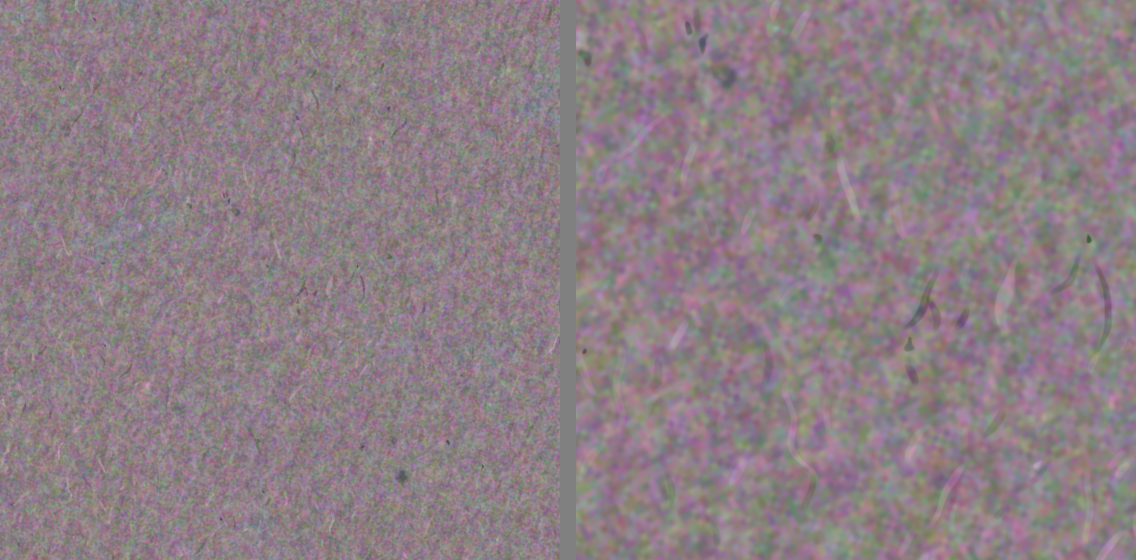
Left, the full canvas; right, a detail of the centre.
A WebGL 2 fragment shader for this texture:

```glsl
#version 300 es
precision highp float;

uniform vec2 u_resolution;
out vec4 fragColor;

// Integer hash: three values in 0..1 for a cell
vec3 random3(vec2 cell, int seed) {
    uvec3 v = uvec3(ivec3(ivec2(cell), seed)) * 1664525u + 1013904223u;
    v.x += v.y * v.z; v.y += v.z * v.x; v.z += v.x * v.y;
    v ^= v >> 16u;
    v.x += v.y * v.z; v.y += v.z * v.x; v.z += v.x * v.y;
    return vec3(v >> 8u) / 16777216.0;
}

// Three independent value noises in -1..1
vec3 noise3(vec2 p, int seed) {
    vec2 cell = floor(p);
    vec2 f = fract(p);
    f = f * f * (3.0 - 2.0 * f);
    vec3 low = mix(random3(cell, seed), random3(cell + vec2(1, 0), seed), f.x);
    vec3 high = mix(random3(cell + vec2(0, 1), seed), random3(cell + vec2(1, 1), seed), f.x);
    return mix(low, high, f.y) * 2.0 - 1.0;
}

mat2 rotation(float angle) {
    float c = cos(angle), s = sin(angle);
    return mat2(c, s, -s, c);
}

// Short bent creases, mostly upright: positive is light, negative is dark
float creases(vec2 p, float density, int seed, float pixel) {
    vec2 home = floor(p * density);
    float tone = 0.0;
    for (int y = -1; y <= 1; y++)
    for (int x = -1; x <= 1; x++) {
        vec2 cell = home + vec2(x, y);
        vec3 place = random3(cell, seed);
        vec3 look = random3(cell, seed + 1);
        vec2 q = rotation((look.x - 0.4) * 1.3) * (p - (cell + place.xy) / density);
        float reach = mix(0.15, 0.45, look.y) / density;
        float along = q.y / reach;
        q.x += (place.z - 0.5) * 0.6 * reach * along * along;
        float width = mix(0.0006, 0.0018, look.z) * max(1.0 - along * along, 0.0);
        float line = 1.0 - smoothstep(width, width + max(0.0018, pixel), abs(q.x));
        line *= 1.0 - smoothstep(0.5, 1.0, abs(along));
        tone += line * (place.z < 0.6 ? 0.75 : -0.9) * look.z;
    }
    return tone;
}

// Sparse ragged pits
float pits(vec2 p, float density, float chance, float size, int seed, float pixel) {
    vec2 home = floor(p * density);
    float depth = 0.0;
    for (int y = -1; y <= 1; y++)
    for (int x = -1; x <= 1; x++) {
        vec2 cell = home + vec2(x, y);
        vec3 place = random3(cell, seed);
        vec3 look = random3(cell, seed + 1);
        float radius = size * mix(0.4, 1.0, look.x * look.x);
        vec2 q = (p - (cell + place.xy) / density) * vec2(1.2, 0.9);
        float edge = max(radius * 0.5, pixel);
        float pit = 1.0 - smoothstep(radius - edge, radius + edge, length(q));
        depth = max(depth, pit * step(place.z, chance) * mix(0.4, 1.0, look.y));
    }
    return depth;
}

void main() {
    vec2 p = gl_FragCoord.xy / u_resolution.y;
    float pixel = 1.0 / u_resolution.y;
    vec3 warp = noise3(p * 55.0, 1);
    vec2 bent = p + warp.xy * 0.004;

    // Layered grain: x is green to magenta, y is cool to warm, z is brightness
    vec3 grain = 0.24 * noise3(bent * 62.0, 2)
               + 0.46 * noise3(rotation(0.5) * bent * 130.0, 3)
               + 0.70 * noise3(rotation(1.1) * p * 265.0, 4);
    vec3 cloud = noise3(p * 5.0, 5) + 0.6 * noise3(p * 13.0, 6);

    vec3 color = vec3(0.554, 0.496, 0.522);
    color += vec3(0.070, -0.070, 0.072) * (grain.x + 0.05 * cloud.x);
    color += vec3(0.048, 0.006, -0.056) * (grain.y + 0.07 * cloud.y);
    color += 0.068 * grain.z + 0.004 * cloud.z;

    // Upright fibrous relief
    vec3 fibre = noise3(rotation(0.25) * bent * vec2(165.0, 50.0), 7);
    color += 0.032 * fibre.x;

    // Soft pale blue and dull green patches
    float pale = smoothstep(0.65, 1.2, cloud.x + 0.5 * warp.x);
    float mossy = smoothstep(0.7, 1.3, cloud.z + 0.3 * warp.y);
    color += vec3(-0.025, 0.02, 0.022) * pale + vec3(-0.022, 0.01, -0.025) * mossy;

    // Creases, thinning out in calmer areas
    float worn = smoothstep(-0.8, 0.7, cloud.y);
    float crease = creases(bent, 14.0, 10, pixel) + 0.8 * creases(bent, 29.0, 20, pixel);
    color += vec3(0.145, 0.115, 0.135) * crease * mix(0.35, 1.0, worn);

    // Fine specks, a few deeper holes and pale flecks
    vec2 ragged = p + noise3(p * 170.0, 8).xy * 0.003;
    float speck = pits(ragged, 17.0, 0.12, 0.0045, 30, pixel);
    float hole = pits(ragged, 5.0, 0.14, 0.012, 40, pixel);
    float fleck = pits(ragged, 14.0, 0.12, 0.005, 50, pixel);
    color -= vec3(0.25, 0.20, 0.22) * speck;
    color = mix(color, vec3(0.17, 0.22, 0.20) + 0.1 * grain, 0.8 * hole);
    color += vec3(0.12, 0.13, 0.11) * fleck;

    fragColor = vec4(clamp(color, 0.0, 1.0), 1.0);
}
```
